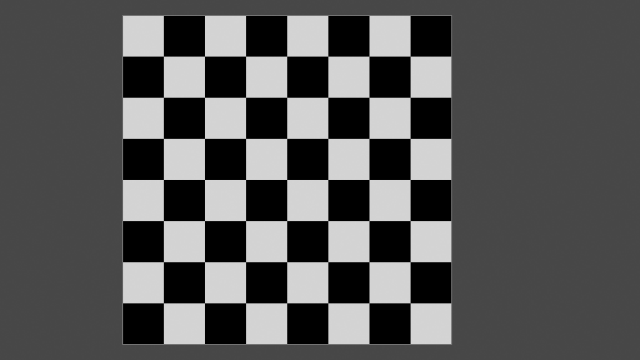
Give the GLSL for this pattern, as a Shadertoy shader.

```glsl
// Draws a flat eight by eight checkerboard, left of centre on a grey ground.

const vec3 GROUND = vec3(0.28);
const vec3 LIGHT = vec3(0.828);
const vec3 DARK = vec3(0.0);
const vec3 RIM = vec3(0.52);

const float CELLS = 8.0;
const float CELL_SIZE = 0.11424;
const vec2 BOARD_CORNER = vec2(0.3409, 0.0431);
const float RIM_HALF_WIDTH = 0.0011;

// Signed distance to an axis-aligned box
float boxDistance(vec2 p, vec2 halfSize) {
    vec2 d = abs(p) - halfSize;
    return length(max(d, 0.0)) + min(max(d.x, d.y), 0.0);
}

// Coverage of a shape, softened over about one pixel
float coverage(float dist, float blur) {
    return clamp(0.5 - dist / blur, 0.0, 1.0);
}

// Smoothed square waves: +1 in even cells, -1 in odd cells
vec2 alternate(vec2 p, float size, float blur) {
    vec2 edge = 0.5 - abs(mod(p / size - 0.5, 2.0) - 1.0);
    return clamp(-edge * size * 2.0 / blur, -1.0, 1.0);
}

// Checker mask: 0 in the lower-left cell, 1 in its neighbours
float checker(vec2 p, float size, float blur) {
    vec2 wave = alternate(p, size, blur);
    return 0.5 - 0.5 * wave.x * wave.y;
}

// Fine grain
float hash(vec2 p) {
    return fract(sin(dot(p, vec2(12.9898, 78.233))) * 43758.5453);
}

void mainImage(out vec4 fragColor, in vec2 fragCoord) {
    vec2 uv = fragCoord / iResolution.y;
    float pixel = 1.0 / iResolution.y;

    // Board squares
    vec2 boardPos = uv - BOARD_CORNER;
    vec2 halfBoard = vec2(0.5 * CELLS * CELL_SIZE);
    float boardDist = boxDistance(boardPos - halfBoard, halfBoard);
    vec3 squares = mix(DARK, LIGHT, checker(boardPos, CELL_SIZE, pixel));
    vec3 color = mix(GROUND, squares, coverage(boardDist, pixel));

    // Thin pale rim
    float rim = coverage(abs(boardDist) - RIM_HALF_WIDTH, pixel);
    color = mix(color, RIM, 0.7 * rim);

    // Faint grain, scaled by brightness
    color *= 1.0 + 0.006 * (hash(floor(uv * 288.0)) - 0.5);
    fragColor = vec4(color, 1.0);
}
```
